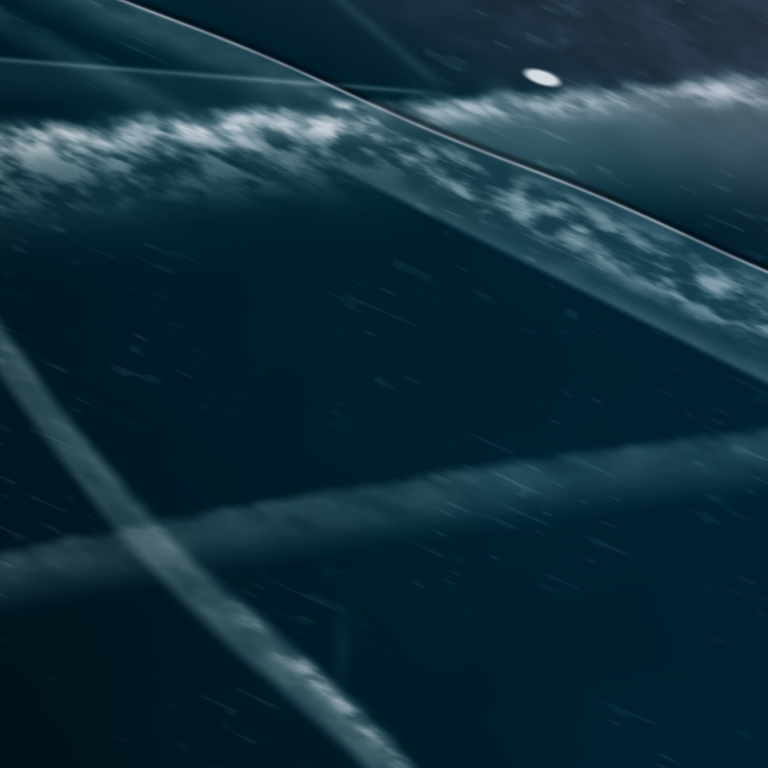
Reproduce this texture procedurally as a Shadertoy shader.

```glsl
// Dark lake ice: a deep teal field crossed by pale fracture planes and frost.
// Each crack is a curve in canvas units; its depth below the curve shapes a soft
// veil, broken up by value noise stretched along the direction of the cracks.
#define DEEP vec3(0.0, 0.105, 0.155)
#define FROST_GAIN vec3(0.68, 0.62, 0.60)
#define GRAIN_TILT 0.42
#define GRAIN_SCALE vec2(22.0, 50.0)
#define FROST_LEFT 0.95
#define FROST_RIGHT 0.62
#define FROST_FRACTURE 0.85
#define VEIL 0.23
#define STREAKS 0.10

float hash(vec2 p) {
    vec3 q = fract(vec3(p.xyx) * 0.1031);
    q += dot(q, q.yzx + 33.33);
    return fract((q.x + q.y) * q.z);
}

float noise(vec2 p) {
    vec2 i = floor(p), f = fract(p);
    f = f * f * (3.0 - 2.0 * f);
    return mix(mix(hash(i), hash(i + vec2(1, 0)), f.x),
               mix(hash(i + vec2(0, 1)), hash(i + vec2(1, 1)), f.x), f.y);
}

float fbm(vec2 p) {
    float sum = 0.0, amp = 0.53;
    for (int i = 0; i < 4; i++) {
        sum += amp * noise(p);
        p = mat2(1.6, 0.5, -0.5, 1.8) * p + 7.3;
        amp *= 0.5;
    }
    return sum;
}

// Soft upper edge at zero depth, then a fade down to the given thickness.
float veil(float depth, float edge, float thickness) {
    return smoothstep(-edge, edge, depth) * (1.0 - smoothstep(0.2 * thickness, thickness, depth));
}

float ridge(float d, float width) {
    return exp(-d * d / (width * width));
}

float window(float x, float a, float b, float soft) {
    return smoothstep(a - soft, a + soft, x) * (1.0 - smoothstep(b - soft, b + soft, x));
}

void mainImage(out vec4 fragColor, in vec2 fragCoord) {
    vec2 p = fragCoord / iResolution.xy;
    float x = p.x, y = 1.0 - p.y;          // y is measured down from the top
    float px = 1.0 / iResolution.y;

    // Grain stretched along the downward-right direction
    float c = cos(GRAIN_TILT), s = sin(GRAIN_TILT);
    vec2 g = vec2(c * x + s * y, c * y - s * x);
    float grain = fbm(g * GRAIN_SCALE);
    float fine = fbm(g * GRAIN_SCALE * vec2(1.6, 2.6) + 31.0);
    float cloud = fbm(vec2(x, y) * 6.0 + 4.0);
    float speckle = smoothstep(0.36, 0.72, 0.65 * grain + 0.35 * fine);
    float wobble = (grain - 0.5) * 0.018;

    // Depth below the main fracture, its lower rim and the frost crest
    float fracture = y - 0.42 * (x - 0.163) - 0.003 * sin(x * 14.0);
    float rim = 0.247 + 0.5 * (x - 0.482) - y;
    float crest = y - 0.168 + 0.066 * x + wobble;
    float below = smoothstep(-0.002, 0.002, fracture);

    // Base water, greyer toward the upper right
    float far = (1.0 - smoothstep(-0.22, 0.02, fracture)) * (1.0 - below);
    vec3 col = DEEP * mix(0.72, 1.12, smoothstep(0.0, 0.8, x + 0.55 * (1.0 - y)));
    col += vec3(0.0, 0.006, 0.018) * smoothstep(0.5, 1.0, x) * below;
    col *= 0.92 + 0.16 * cloud;
    col = mix(col, vec3(0.16, 0.215, 0.275) * (0.75 + 0.5 * grain), far * (0.35 + 0.6 * x));

    // Left frost field: bright crest above a speckled slope
    float leftSide = below * (1.0 - smoothstep(0.42, 0.60, x));
    float body = veil(crest, 0.012, 0.155 - 0.04 * x);
    float cap = ridge(crest - 0.020, 0.022);
    float t = leftSide * FROST_LEFT * (body * (0.08 + 0.58 * speckle) + cap * (0.18 + 0.42 * grain));
    t += leftSide * 0.16 * veil(crest - 0.06, 0.05, 0.14) * cloud;

    // Right frost field: pale crest over a smoother grey slope
    float slope = veil(crest, 0.010, 0.20);
    float rightCap = ridge(crest - 0.018, 0.019);
    t += (1.0 - below) * smoothstep(0.40, 0.52, x) * FROST_RIGHT
         * (slope * (0.28 + 0.45 * cloud) + rightCap * (0.18 + 0.75 * speckle));

    // Fracture wall, speckled near its crack and smooth toward the rim
    float wall = below * smoothstep(0.0, 0.012, rim) * smoothstep(0.36, 0.56, x);
    float across = clamp(fracture / max(fracture + rim, 0.01), 0.0, 1.0);
    float flakes = window(across, 0.12, 0.65, 0.16);
    t += wall * FROST_FRACTURE * (0.17 + 0.14 * grain + flakes * 0.62 * speckle);
    t += wall * 0.10 * ridge(rim - 0.012, 0.012);

    // Veils at the upper left and the thin crack that crosses them
    float thin = y - 0.077 - 0.078 * x;
    float upperLeft = below * (1.0 - smoothstep(0.36, 0.48, x));
    t += upperLeft * 0.24 * veil(fracture, 0.005, 0.075) * (0.5 + grain);
    t += upperLeft * 0.14 * veil(y - 0.01 - 0.53 * x, 0.012, 0.05) * (0.4 + grain);
    t += upperLeft * 0.10 * veil(thin, 0.003, 0.07);
    t += 0.26 * ridge(thin, 0.0035) * (1.0 - smoothstep(0.50, 0.60, x));
    t += 0.11 * ridge((x - 0.443) - 1.17 * y, 0.012) * window(y, -0.1, 0.11, 0.015);

    // Lower crossing plane
    float shelf = y - (0.719 - 0.20 * x + 0.04 * x * x) + 0.5 * wobble;
    t += VEIL * veil(shelf, 0.010, 0.095) * (0.55 + 0.9 * grain);

    // Lower diagonal crack, brighter where it nears the bottom
    float path = 0.65 * (y - 0.443 - 1.13 * x - 0.03 * sin(x * 9.0));
    float ribbon = window(path + 0.3 * wobble, -0.014, 0.030, 0.011);
    float lit = smoothstep(0.74, 0.86, y);
    t += ribbon * (0.17 + 0.24 * grain + 0.07 * lit);
    t += ridge(path + 0.006, 0.011) * (0.06 + 0.42 * lit * speckle);
    t += 0.07 * ridge(x - 0.445, 0.012) * ridge(y - 0.845, 0.04);

    // Scattered scratches on the clear ice
    float scratch = smoothstep(0.77, 0.98, noise(g * vec2(26.0, 150.0))) * smoothstep(0.42, 0.65, cloud);
    t += STREAKS * scratch;

    t = clamp(t, 0.0, 1.1);
    col += FROST_GAIN * vec3(pow(t, 1.2), t, t);

    // Sharp fracture edge with a dark seam, then a loose ice chip
    float seam = fracture * 0.92;
    col *= 1.0 - 0.45 * ridge(seam + 0.005, 0.003 + px);
    col = mix(col, vec3(0.66, 0.70, 0.74), (0.45 + 0.5 * grain) * ridge(seam, 0.0015 + 0.5 * px));
    vec2 chip = vec2(x - 0.706, y - 0.101);
    chip = vec2(chip.x * 0.95 + chip.y * 0.30, chip.y * 0.95 - chip.x * 0.30) / vec2(0.027, 0.010);
    col = mix(col, vec3(0.82, 0.86, 0.88), 1.0 - smoothstep(0.6, 1.15, length(chip)));

    fragColor = vec4(clamp(col, 0.0, 1.0), 1.0);
}
```
